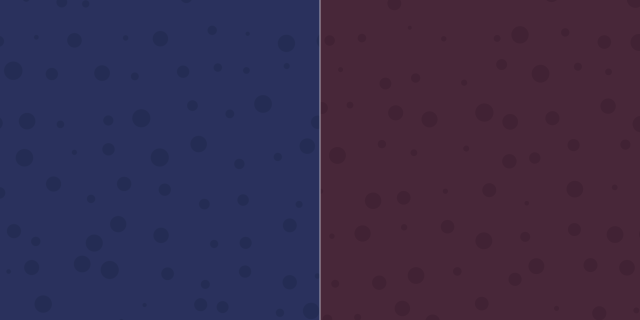
Give the GLSL for this pattern, as a Shadertoy shader.

```glsl
const vec3 BLUE = vec3(0.163, 0.193, 0.363);
const vec3 BLUE_DOT = vec3(0.143, 0.172, 0.328);
const vec3 MAROON = vec3(0.284, 0.154, 0.224);
const vec3 MAROON_DOT = vec3(0.256, 0.134, 0.203);
const vec3 DIVIDER = vec3(0.74, 0.72, 0.77);

// Lengths are fractions of the canvas height
const float DIVIDER_WIDTH = 0.0028;
const float ROWS = 8.0;          // dot cells per canvas height
const float JITTER = 0.52;       // spread of centres within a cell
const float MIN_RADIUS = 0.006;
const float MAX_RADIUS = 0.029;

vec3 hash3(vec2 p) {
    vec3 q = fract(vec3(p.xyx) * vec3(0.1031, 0.1030, 0.0973));
    q += dot(q, q.yxz + 33.33);
    return fract((q.xxy + q.yzz) * q.zyx);
}

// Coverage of scattered dots, one per cell of a staggered grid
float dots(vec2 p, float seed, float pixel) {
    vec2 g = p * ROWS + vec2(0.0, 0.35);
    g.x += hash3(vec2(floor(g.y) + 7.0, seed)).x;
    vec2 cell = floor(g);
    vec3 rnd = hash3(cell + seed);
    vec2 centre = 0.5 + (rnd.xy - 0.5) * JITTER;
    float radius = mix(MIN_RADIUS, MAX_RADIUS, rnd.z);
    float dist = length(g - cell - centre) / ROWS - radius;
    return 1.0 - smoothstep(-0.7 * pixel, 0.7 * pixel, dist);
}

void mainImage(out vec4 fragColor, in vec2 fragCoord) {
    float pixel = 1.0 / iResolution.y;
    vec2 p = fragCoord * pixel;
    p.x -= 0.5 * iResolution.x * pixel;

    // Two panels, each with its own scatter
    bool left = p.x < 0.0;
    float dot_cover = dots(p, left ? 41.0 : 97.0, pixel);
    vec3 col = left ? mix(BLUE, BLUE_DOT, dot_cover)
                    : mix(MAROON, MAROON_DOT, dot_cover);

    // Thin line between the panels, by exact pixel coverage
    float from = max(p.x - 0.5 * pixel, -0.5 * DIVIDER_WIDTH);
    float to = min(p.x + 0.5 * pixel, 0.5 * DIVIDER_WIDTH);
    col = mix(col, DIVIDER, clamp((to - from) / pixel, 0.0, 1.0));

    fragColor = vec4(col, 1.0);
}
```
